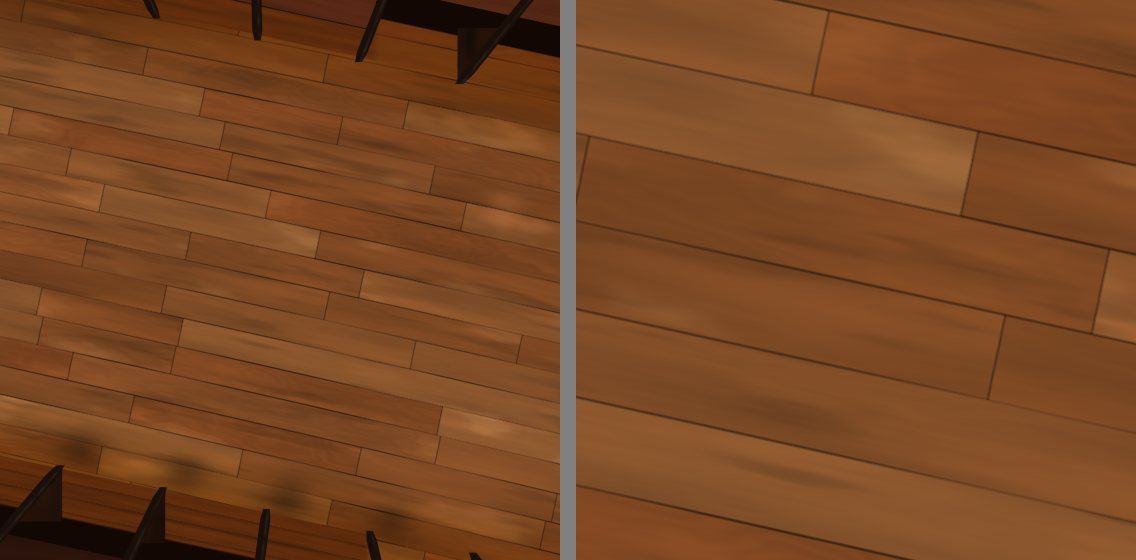
Left: the whole. Right: its middle third, enlarged.
Reproduce this texture procedurally as a Shadertoy shader.

```glsl
// Oblique view of a varnished plank floor between two rows of dark benches.
// Planks are jittered cells in a slanted frame, with warped noise as grain;
// benches are bands below a slanted line, with leaning end boards in a loop.

float hash(vec2 p) {
    vec3 q = fract(vec3(p.xyx) * 0.1031);
    q += dot(q, q.yzx + 33.33);
    return fract((q.x + q.y) * q.z);
}

float noise(vec2 p) {
    vec2 i = floor(p), f = fract(p);
    f = f * f * (3.0 - 2.0 * f);
    return mix(mix(hash(i), hash(i + vec2(1, 0)), f.x),
               mix(hash(i + vec2(0, 1)), hash(i + vec2(1, 1)), f.x), f.y);
}

float fbm(vec2 p) {
    float sum = 0.0, amp = 0.5;
    for (int i = 0; i < 4; i++) {
        sum += amp * noise(p);
        p = p * 2.03 + 17.3;
        amp *= 0.5;
    }
    return sum;
}

float blob(vec2 p, vec2 centre, vec2 size) {
    vec2 d = (p - centre) / size;
    return exp(-dot(d, d));
}

// Soft mask of a < x < b
float band(float x, float a, float b, float soft) {
    return smoothstep(a - soft, a + soft, x) * (1.0 - smoothstep(b - soft, b + soft, x));
}

vec3 plankFloor(vec2 p, float px) {
    // x along, y across the planks; the slant eases towards the top
    vec2 q = vec2(0.979 * p.x - 0.204 * p.y, p.y + p.x * (0.235 - 0.04 * p.y));
    float rowPos = q.y / 0.0517 - 0.727;
    float row = floor(rowPos);

    // Jittered plank ends within the row
    float s = q.x / 0.44 + hash(vec2(row, 7.0)) * 5.0 + 20.0;
    float cell = floor(s);
    if (s < cell + 0.65 * hash(vec2(cell, row + 40.0))) cell -= 1.0;
    float start = cell + 0.65 * hash(vec2(cell, row + 40.0));
    float end = cell + 1.0 + 0.65 * hash(vec2(cell + 1.0, row + 40.0));
    vec2 id = vec2(cell, row + 90.0);
    float tone = hash(id), figure = hash(id + 31.0);

    // Tone of the plank, broad streaks, wavy figure and fine fibres
    vec2 g = q + 9.0 * vec2(tone, figure);
    float streak = fbm(g * vec2(4.0, 34.0));
    float warp = fbm(g * vec2(6.0, 22.0));
    float rings = sin(warp * 55.0 + g.y * 160.0);
    float fibre = noise(g * vec2(28.0, 420.0)) - 0.5;
    vec3 col = mix(vec3(0.47, 0.262, 0.122), vec3(0.555, 0.35, 0.188), tone);
    col = mix(col, vec3(0.48, 0.245, 0.107), 0.4 * step(0.72, figure));
    col *= 0.82 + 0.38 * streak + 0.025 * fibre;
    col *= 1.0 + 0.025 * rings * smoothstep(0.4, 0.9, figure);
    col += vec3(0.08, 0.07, 0.05) * smoothstep(0.55, 0.8, warp);
    col *= 1.0 - 0.16 * smoothstep(0.52, 0.78, fbm(g * vec2(5.0, 50.0) + 50.0));

    // Thin seams, dark in places and nearly closed elsewhere
    float side = min(fract(rowPos), 1.0 - fract(rowPos)) * 0.0506;
    float butt = min(s - start, end - s) * 0.44;
    float wear = 0.1 + 0.42 * smoothstep(0.2, 0.9, noise(q * vec2(8.0, 19.0)));
    col *= 1.0 - wear * (1.0 - smoothstep(0.0, 0.001 + px, side));
    col *= 1.0 - 0.32 * (1.0 - smoothstep(0.0, 0.001 + px, butt));
    return col;
}

// End boards: each has a worn front edge, and a dark face if it leans far
vec3 endBoards(vec3 col, vec2 p, int count, vec2 first, vec2 gap, float lean, float leanStep, float dir, float px) {
    for (int i = 0; i < count; i++) {
        float k = float(i), slope = lean + leanStep * k;
        vec2 d = p - first - gap * k;
        d.y *= dir;                                   // depth away from the tip
        float edge = slope * d.y;
        float face = band(d.x, min(edge, 0.0) - 0.003, max(edge, 0.0) + 0.003, px) * band(d.y, 0.0, 0.1, px);
        face *= step(0.47, abs(slope));
        col = mix(col, vec3(0.12, 0.06, 0.03) * (0.7 + 0.6 * noise(p * vec2(50.0, 15.0))), face);
        float off = (d.x - edge) / sqrt(1.0 + slope * slope);
        float width = 0.006 + 0.003 * smoothstep(0.0, 0.02, d.y);
        float front = band(off, -width, width, px) * smoothstep(-px, px, d.y);
        vec3 wood = vec3(0.1, 0.055, 0.03) + 0.08 * noise(p * 80.0) * band(off, 0.001, 0.005, 0.002);
        col = mix(col, wood, front);
    }
    return col;
}

void mainImage(out vec4 fragColor, in vec2 fragCoord) {
    vec2 p = fragCoord / iResolution.xy;
    float px = 0.75 / iResolution.y;
    float top = p.y - 0.967 + 0.217 * (p.x - 0.28);   // depth into the upper benches
    float low = 0.169 - 0.213 * (p.x - 0.108) - p.y;  // depth into the lower benches
    vec3 col = plankFloor(p, px);

    // Warm varnish near the benches, soft reflections in the open floor
    float warm = max(smoothstep(-0.14, 0.03, top), smoothstep(-0.13, 0.03, low));
    col = mix(col, col * vec3(0.9, 0.78, 0.45), warm);
    col *= 1.0 - 0.2 * blob(p, vec2(0.15, 0.98), vec2(0.22, 0.06));
    col += vec3(0.1, 0.07, 0.05) * blob(p, vec2(0.9, 0.625), vec2(0.035, 0.04));
    col += vec3(0.07, 0.05, 0.03) * blob(p, vec2(0.49, 0.64), vec2(0.05, 0.02));
    for (int i = 0; i < 4; i++)
        col *= 1.0 - 0.3 * blob(p, vec2(0.145, 0.195) + float(i) * vec2(0.185, -0.041), vec2(0.04, 0.035));

    // Bench risers, hollows and seats
    float grain = 0.8 + 0.4 * fbm(vec2(p.x * 8.0, low * 90.0));
    float steps = 0.82 + 0.18 * smoothstep(0.0, 0.3, fract(low / 0.027));
    float right = smoothstep(0.66, 0.68, p.x);
    vec3 riser = vec3(0.36, 0.165, 0.045) * grain, hollow = vec3(0.075, 0.027, 0.01), seat = vec3(0.33, 0.15, 0.08) * grain;
    col = mix(col, riser, smoothstep(0.01 - px, 0.01 + px, top) * smoothstep(0.25, 0.29, p.x) * (1.0 - 0.7 * right));
    col = mix(col, hollow, band(top, 0.062 + 0.024 * right, 0.064 + 0.079 * right, 0.002));
    col = mix(col, seat, smoothstep(-px, px, top - 0.064 - 0.079 * right));
    float leftSide = 1.0 - smoothstep(0.65, 0.67, p.x);
    col = mix(col, riser * steps, smoothstep(0.006 - px, 0.006 + px, low) * leftSide);
    col = mix(col, hollow, smoothstep(0.089, 0.095, low) * leftSide);
    col = mix(col, seat * 0.5, smoothstep(0.143 - px, 0.143 + px, low));

    col = endBoards(col, p, 4, vec2(0.28, 0.967), vec2(0.18, -0.039), -0.45, 0.42, 1.0, px);
    col = endBoards(col, p, 5, vec2(0.108, 0.169), vec2(0.184, -0.039), -0.85, 0.36, -1.0, px);
    fragColor = vec4(clamp(col, 0.0, 1.0), 1.0);
}
```
